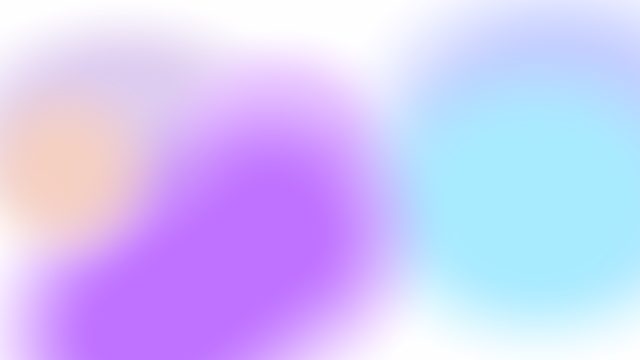
A WebGL 1 fragment shader for this background:

```glsl
precision highp float;

uniform vec2 u_resolution;

// Positions and radii are in canvas heights on a 16:9 frame
const float ASPECT = 16.0 / 9.0;
const float SOFT = 0.45;

const vec3 WHITE = vec3(1.0, 0.998, 1.0);

const vec3 LAVENDER = vec3(0.87, 0.80, 0.94);
const vec2 LAVENDER_POS = vec2(0.347, 0.653);
const vec2 LAVENDER_SIZE = vec2(0.394, 0.255);

const vec3 PINK = vec3(0.93, 0.82, 1.0);
const vec2 PINK_POS = vec2(0.787, 0.653);
const vec2 PINK_SIZE = vec2(0.255, 0.197);

const vec3 PERIWINKLE = vec3(0.765, 0.80, 1.0);
const vec2 PERIWINKLE_POS = vec2(1.551, 0.630);
const vec2 PERIWINKLE_SIZE = vec2(0.463, 0.370);

const vec3 CYAN = vec3(0.66, 0.92, 1.0);
const vec2 CYAN_POS = vec2(1.493, 0.433);
const vec2 CYAN_SIZE = vec2(0.428, 0.336);

const vec3 PURPLE = vec3(0.75, 0.445, 1.0);
const vec2 PURPLE_START = vec2(0.394, 0.074);
const vec2 PURPLE_END = vec2(0.752, 0.352);
const float PURPLE_RADIUS = 0.312;
const float PURPLE_BLUR = 0.197;

const vec3 PEACH = vec3(0.965, 0.815, 0.75);
const vec2 PEACH_POS = vec2(0.174, 0.525);
const vec2 PEACH_SIZE = vec2(0.197, 0.185);
const float PEACH_SOFT = 0.7;
const float PEACH_OPACITY = 0.92;

// Coverage of a blurred edge that is half opaque at the radius
float blurredEdge(float dist, float radius, float blur) {
  return 1.0 - smoothstep(radius - blur, radius + blur, dist);
}

float ellipseGlow(vec2 p, vec2 centre, vec2 size, float soft) {
  return blurredEdge(length((p - centre) / size), 1.0, soft);
}

float segmentDistance(vec2 p, vec2 a, vec2 b) {
  vec2 pa = p - a;
  vec2 ba = b - a;
  return length(pa - ba * clamp(dot(pa, ba) / dot(ba, ba), 0.0, 1.0));
}

void main() {
  vec2 p = gl_FragCoord.xy / u_resolution * vec2(ASPECT, 1.0);
  vec3 color = WHITE;

  // Pale haze along the upper left and centre
  color = mix(color, LAVENDER, ellipseGlow(p, LAVENDER_POS, LAVENDER_SIZE, SOFT));
  color = mix(color, PINK, ellipseGlow(p, PINK_POS, PINK_SIZE, SOFT));

  // Cool glows on the right
  color = mix(color, PERIWINKLE, ellipseGlow(p, PERIWINKLE_POS, PERIWINKLE_SIZE, SOFT));
  color = mix(color, CYAN, ellipseGlow(p, CYAN_POS, CYAN_SIZE, SOFT));

  // Slanted purple glow
  float purpleDist = segmentDistance(p, PURPLE_START, PURPLE_END);
  color = mix(color, PURPLE, blurredEdge(purpleDist, PURPLE_RADIUS, PURPLE_BLUR));

  // Warm glow on the left
  float peach = ellipseGlow(p, PEACH_POS, PEACH_SIZE, PEACH_SOFT);
  color = mix(color, PEACH, peach * PEACH_OPACITY);

  gl_FragColor = vec4(color, 1.0);
}
```
